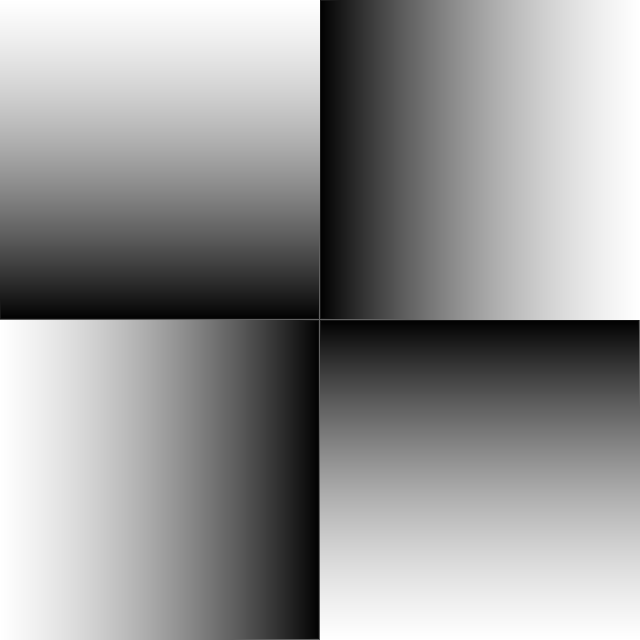
Reproduce this background procedurally as a three.js fragment shader.

```glsl
// Four square panels of grey gradients turning about the centre, with thin seams.
varying vec2 vUv;

// Brightness along a panel: steeper in the dark, softer toward white.
float toneCurve(float t) {
  return t * (1.53 - 0.53 * t);
}

// Distance to the nearest seam on a half-canvas grid.
float seamDistance(vec2 uv) {
  vec2 offset = abs(fract((uv - vec2(-0.0007, 0.0007)) * 2.0 + 0.5) - 0.5) * 0.5;
  return min(offset.x, offset.y);
}

void main() {
  vec2 centred = vUv * 2.0 - 1.0;

  // Diagonal pairs of panels share a gradient axis.
  vec2 side = smoothstep(-0.0015, 0.0015, centred);
  float vertical = mix(side.y, 1.0 - side.y, side.x);
  vec2 ramp = abs(centred);
  float shade = mix(toneCurve(ramp.x), toneCurve(ramp.y), vertical);

  // Grey seams show only over the dark ends.
  float seam = 1.0 - smoothstep(0.0, 0.0022, seamDistance(vUv));
  shade = max(shade, 0.38 * seam);

  gl_FragColor = vec4(vec3(shade), 1.0);
}
```
